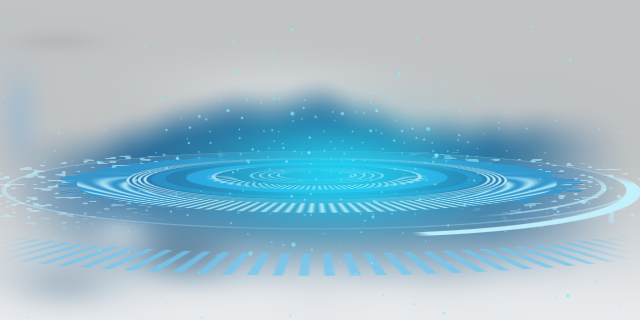
Reproduce this background procedurally as a Shadertoy shader.

```glsl
// Glowing cyan interface rings lying in perspective on a misty grey-blue floor.
#define CENTER vec2(0.99, 0.453)
#define HORIZON 0.721
#define SPREAD 2.34
#define GREY vec3(0.755, 0.765, 0.77)
#define PALE vec3(0.91, 0.92, 0.93)
#define DEEP vec3(0.13, 0.39, 0.58)
#define AZURE vec3(0.18, 0.60, 0.83)
#define CYAN vec3(0.13, 0.84, 0.96)
#define ICE vec3(0.76, 0.95, 1.0)
#define TAU 6.28318

float hash(vec2 p) {
    vec3 q = fract(vec3(p.xyx) * 0.1031);
    q += dot(q, q.yzx + 33.33);
    return fract((q.x + q.y) * q.z);
}

float noise(vec2 p) {
    vec2 i = floor(p), f = fract(p);
    f = f * f * (3.0 - 2.0 * f);
    return mix(mix(hash(i), hash(i + vec2(1, 0)), f.x),
               mix(hash(i + vec2(0, 1)), hash(i + vec2(1, 1)), f.x), f.y);
}

// Soft elliptical spot
float spot(vec2 p, vec2 c, vec2 size) {
    vec2 d = (p - c) / size;
    return exp(-dot(d, d));
}

// Box-filtered coverage of the interval from a to b
float band(float r, float a, float b, float w) {
    return clamp((min(r + 0.5 * w, b) - max(r - 0.5 * w, a)) / w, 0.0, 1.0);
}

// Radial dashes: count around the circle, filled share of each period
float ticks(float angle, float count, float duty, float w) {
    float d = abs(fract(angle * count / TAU) - 0.5);
    float s = min(w * count / TAU, 0.5);
    return 1.0 - smoothstep(0.5 * duty - 0.5 * s, 0.5 * duty + 0.5 * s, d);
}

vec3 mist(vec2 p) {
    float dx = abs(p.x - CENTER.x);
    vec3 col = mix(PALE, GREY, smoothstep(0.0, 0.55, p.y));
    col += 0.06 * spot(p, vec2(0.86, 0.73), vec2(0.35, 0.09));
    col = mix(col, DEEP + 0.3, 0.3 * spot(p, vec2(0.06, 0.64), vec2(0.06, 0.13)));
    col = mix(col, GREY * 0.82, 0.3 * spot(p, vec2(0.18, 0.87), vec2(0.12, 0.03)));

    // Cloud bank with a ragged upper edge
    float top = 0.55 + 0.11 * exp(-dx * dx / 0.3) + 0.09 * (noise(vec2(p.x * 7.0, 3.0)) - 0.5);
    float bank = 1.0 - smoothstep(top - 0.08, top + 0.08, p.y);
    bank *= (1.0 - smoothstep(0.5, 1.02, dx)) * smoothstep(0.06, 0.42, p.y);
    col = mix(col, DEEP, 0.93 * bank);

    // Shadows and bright puffs below the rings
    float puff = noise(p * vec2(5.0, 7.0) + 9.0);
    float low = spot(p, vec2(0.85, 0.22), vec2(0.75, 0.12));
    col = mix(col, vec3(0.42, 0.55, 0.65), 0.5 * low * puff);
    col = mix(col, vec3(0.5, 0.6, 0.68), 0.45 * spot(p, vec2(0.2, 0.11), vec2(0.16, 0.07)));
    col = mix(col, vec3(0.32, 0.46, 0.57), 0.5 * spot(p, vec2(0.56, 0.22), vec2(0.12, 0.07)));
    return mix(col, PALE, 0.5 * spot(p, vec2(0.38, 0.27), vec2(0.1, 0.07)));
}

vec3 rings(vec3 col, vec2 p) {
    // Project the canvas onto the ground plane
    float z = (HORIZON - CENTER.y) / max(HORIZON - p.y, 0.08);
    vec2 g = vec2((p.x - CENTER.x) * z / SPREAD, 1.0 - z);
    float r = length(g), angle = atan(g.x, g.y);
    float w = max(fwidth(r), 0.0005);
    float wa = max(length(fwidth(g)) / max(r, 0.01), 0.001);
    float edge = 1.0 - smoothstep(0.75, 1.02, abs(p.x - CENTER.x));
    float side = abs(sin(angle));

    // Floor, ragged blue disc and its darker grooves
    float grain = noise(p * vec2(45.0, 170.0));
    col = mix(col, vec3(0.36, 0.57, 0.73), band(r, 0.0, 0.39, w) * edge * 0.4);
    float rim = 0.285 + side * (0.02 + 0.04 * hash(vec2(floor(angle * 40.0), 5.0)));
    col = mix(col, AZURE, 0.8 * band(r, 0.245, rim, w) * smoothstep(0.25, 0.75, side));
    col = mix(col, mix(DEEP, AZURE, 0.35), 0.85 * band(r, 0.0, 0.247, w));
    col = mix(col, AZURE * 1.08, 0.85 * band(r, 0.138, 0.172, w));
    col = mix(col, AZURE, 0.6 * band(r, 0.198, 0.216, w));
    float flecks = smoothstep(0.72, 0.85, grain) * band(r, 0.31, 0.44, w);
    col = mix(col, ICE, 0.6 * flecks * smoothstep(0.3, 0.8, side));

    // Central light
    col = mix(col, CYAN, 0.88 * spot(p, vec2(1.05, 0.455), vec2(0.36, 0.15)));

    // Fine concentric lines, brightest at the sides
    for (int i = 0; i < 4; i++) {
        float a = 0.222 + 0.007 * float(i);
        col = mix(col, ICE, band(r, a, a + 0.0035, w) * (0.25 + 0.65 * side));
    }
    for (int i = 0; i < 4; i++) {
        float a = 0.05 + 0.012 * float(i);
        col = mix(col, ICE, 0.65 * band(r, a, a + 0.003, w) * (0.3 + 0.7 * side));
    }
    col = mix(col, ICE, 0.7 * band(r, 0.134, 0.139, w) * smoothstep(0.5, 0.9, side));
    col = mix(col, ICE, 0.55 * band(r, 0.383, 0.388, w) * (0.3 + 0.7 * side));

    // Three rows of dashes
    float front = smoothstep(-0.2, 0.4, cos(angle));
    col = mix(col, ICE, 0.6 * band(r, 0.11, 0.145, w) * ticks(angle, 120.0, 0.45, wa) * front);
    col = mix(col, ICE, 0.85 * band(r, 0.247, 0.305, w) * ticks(angle, 170.0, 0.42, wa) * front);
    float outer = band(r, 0.478, 0.54, w) * ticks(angle, 212.0, 0.4, wa);
    col = mix(col, vec3(0.45, 0.78, 0.94), 0.8 * outer * edge * smoothstep(0.6, 0.85, cos(angle)));

    // Sweeping arcs at the right
    float sweep = smoothstep(0.18, 0.22, angle) * (1.0 - smoothstep(1.25, 1.6, angle));
    float bend = 0.417 - 0.026 * smoothstep(0.2, 1.2, angle);
    col = mix(col, ICE, 0.95 * sweep * band(r, bend - 0.009, bend + 0.006, w));
    return mix(col, ICE, 0.65 * sweep * smoothstep(0.4, 0.6, angle) * band(r, 0.355, 0.361, w));
}

// Drifting sparks, crowded near the middle
float sparks(vec2 p) {
    float sum = 0.0, px = 1.0 / iResolution.y;
    for (int i = 0; i < 3; i++) {
        float k = float(i), cell = 0.032 * pow(2.1, k);
        vec2 id = floor(p / cell), seed = id + 71.0 * k;
        vec2 c = (id + 0.2 + 0.6 * vec2(hash(seed), hash(seed + 17.3))) * cell;
        float chance = 0.05 + 0.5 * spot(c, vec2(1.08, 0.53), vec2(0.5, 0.23));
        float size = (0.0022 + 0.0014 * k) * (0.6 + 0.7 * hash(seed + 5.7));
        float dot1 = 1.0 - smoothstep(size - px, size + px, length(p - c));
        sum += dot1 * step(hash(seed + 41.9), chance) * (0.45 + 0.5 * hash(seed + 8.1));
    }
    return min(sum, 1.0);
}

void mainImage(out vec4 fragColor, in vec2 fragCoord) {
    vec2 p = fragCoord / iResolution.xy * vec2(2.0, 1.0);
    vec3 col = rings(mist(p), p);
    col = mix(col, vec3(0.5, 0.93, 1.0), sparks(p));
    fragColor = vec4(clamp(col, 0.0, 1.0), 1.0);
}
```
